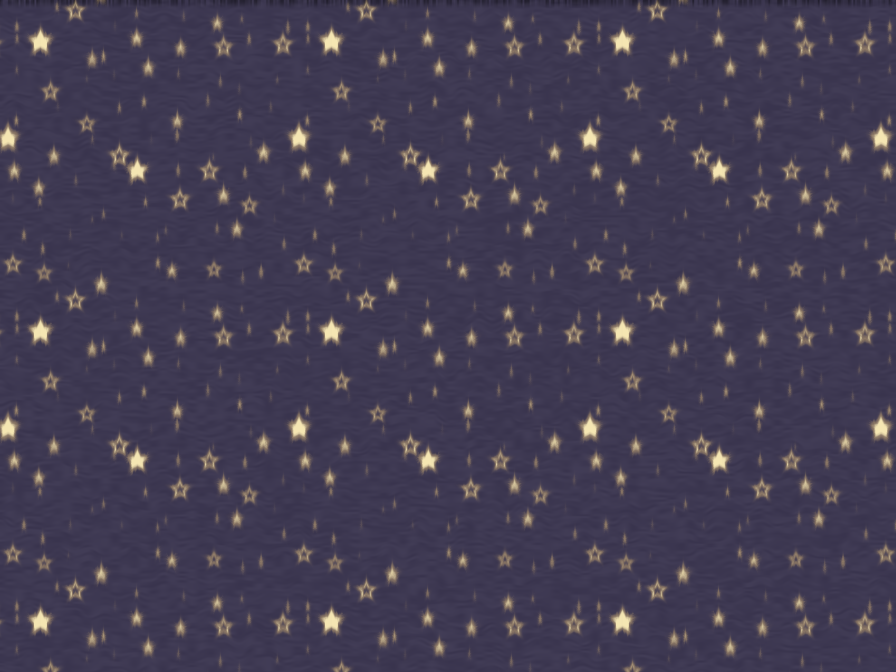
Give the GLSL for this pattern, as a Shadertoy shader.

```glsl
const vec2 TILE = vec2(0.4330, 0.4314);     // repeat size, in canvas heights
const float CELLS = 9.0;                    // scatter cells per tile side
const float JITTER = 0.85;
const float SEED = 23.0;
const vec3 BIG_CELLS = vec3(10.0, 36.0, 49.0);
const vec2 BIG_SHIFT = vec2(-0.25, -0.2);
const float OUTLINE_SHARE = 0.17;
const float MEDIUM_SHARE = 0.20;
const float LINE_WIDTH = 0.0010;
const float NOTCH = 0.50;                   // inner to outer star radius
const float SMEAR = 0.0058;
const float HALO = 0.0042;
const float THREADS = 380.0;                // smear columns per canvas height
const vec2 GRAIN_SCALE = vec2(70.0, 230.0);
const float GRAIN_DEPTH = 0.035;
const float FRAY_HEIGHT = 0.014;

const vec3 GROUND = vec3(0.240, 0.220, 0.320);
const vec3 BRONZE = vec3(0.520, 0.445, 0.385);
const vec3 CREAM = vec3(0.960, 0.900, 0.700);

vec3 hash3(vec2 p) {
    vec3 q = fract(p.xyx * vec3(0.1031, 0.1030, 0.0973));
    q += dot(q, q.yxz + 33.33);
    return fract((q.xxy + q.yzz) * q.zyx);
}

float noise(vec2 p) {
    vec2 i = floor(p), f = fract(p);
    f = f * f * (3.0 - 2.0 * f);
    float low = mix(hash3(i).x, hash3(i + vec2(1, 0)).x, f.x);
    float high = mix(hash3(i + vec2(0, 1)).x, hash3(i + vec2(1, 1)).x, f.x);
    return mix(low, high, f.y);
}

// Signed distance to the folded edge of an upright five-pointed star
float starDistance(vec2 p, float radius) {
    const float SECTOR = 6.28318 / 5.0;
    float a = abs(mod(atan(p.x, p.y) + 0.5 * SECTOR, SECTOR) - 0.5 * SECTOR);
    vec2 q = length(p) * vec2(sin(a), cos(a));
    vec2 tip = vec2(0.0, radius);
    vec2 edge = NOTCH * radius * vec2(sin(0.5 * SECTOR), cos(0.5 * SECTOR)) - tip;
    return dot(q - tip, normalize(vec2(-edge.y, edge.x)));
}

// Star light, dragged up and down along ragged columns
float smearedStar(vec2 p, float radius, bool outlined, float smear, float soft) {
    float light = 0.0;
    for (int k = -2; k <= 2; k++) {
        float d = starDistance(p + vec2(0.0, 0.5 * float(k) * smear), radius);
        if (outlined) d = abs(d) - LINE_WIDTH;
        float body = 1.0 - smoothstep(-soft, soft, d);
        float halo = exp(-pow(max(d, 0.0) / HALO, 2.0));
        float weight = k == 0 ? 0.32 : 0.17;
        light += weight * mix(body, halo, 0.28);
    }
    return light;
}

float starField(vec2 p, float pixel) {
    vec2 home = floor(p / TILE * CELLS);
    float light = 0.0;
    for (int y = -1; y <= 1; y++)
    for (int x = -1; x <= 1; x++) {
        vec2 cell = home + vec2(x, y);
        vec2 id = mod(cell, CELLS);
        vec3 rnd = hash3(id + SEED);
        float vary = hash3(id.yx + 3.0 * SEED).y;
        bool big = any(equal(vec3(id.x + CELLS * id.y), BIG_CELLS));
        bool outlined = !big && rnd.z < OUTLINE_SHARE;
        bool medium = !big && !outlined && rnd.z < OUTLINE_SHARE + MEDIUM_SHARE;

        vec2 shift = big ? BIG_SHIFT : JITTER * (rnd.xy - 0.5);
        vec2 q = p - (cell + 0.5 + shift) / CELLS * TILE;
        q.y = -q.y;

        // Slivers by default, then the larger kinds
        float radius = mix(0.0030, 0.0055, vary);
        float glow = mix(0.25, 0.85, vary);
        float squeeze = 1.7;
        float drag = SMEAR;
        if (big) { radius = mix(0.0165, 0.0185, vary); glow = 1.1; squeeze = 1.0; }
        if (medium) { radius = mix(0.0085, 0.0115, vary); glow = 0.85; squeeze = 1.1; }
        if (outlined) {
            radius = mix(0.0075, 0.0125, vary);
            glow = mix(0.65, 1.0, vary);
            squeeze = 1.0;
            drag *= 0.5;
        }
        float column = noise(vec2(q.x * THREADS + 40.0, 5.0) + 17.0 * id);
        q.x *= squeeze;
        float star = smearedStar(q, radius, outlined, drag * (0.5 + column), 0.0012 + 0.5 * pixel);
        light = max(light, star * glow * (0.85 + 0.25 * column));
    }
    return min(light, 1.0);
}

void mainImage(out vec4 fragColor, in vec2 fragCoord) {
    vec2 uv = fragCoord / iResolution.y;
    float pixel = 1.0 / iResolution.y;

    // Crinkled cloth with mostly horizontal grain
    float bend = noise(uv * 45.0);
    float grain = noise(uv * GRAIN_SCALE + vec2(0.0, 2.5 * bend)) - 0.5;
    vec3 color = GROUND + GRAIN_DEPTH * grain;

    // Stars, from bronze glow to cream core
    float light = starField(vec2(uv.x, 1.0 - uv.y), pixel);
    color = mix(color, BRONZE, smoothstep(0.0, 0.48, light));
    color = mix(color, CREAM, smoothstep(0.40, 1.0, light));

    // Frayed dark threads along the top edge
    float fray = smoothstep(1.0 - FRAY_HEIGHT, 1.0, uv.y) * noise(vec2(uv.x * THREADS, 9.0));
    fragColor = vec4(color * (1.0 - 0.45 * fray), 1.0);
}
```
